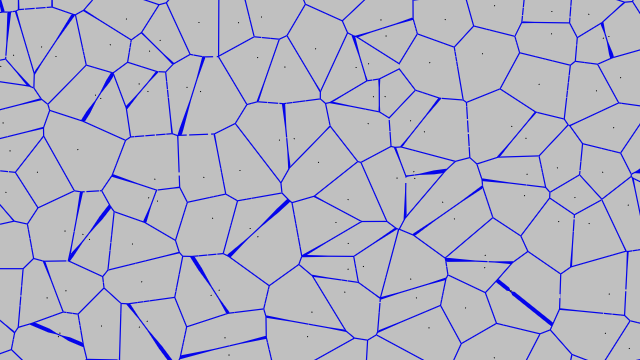
Give the GLSL for this pattern, as a Shadertoy shader.

```glsl
#define GRID 3.85          // seed tiles per canvas height
#define SEEDS_PER_TILE 4
#define MIN_HALF 0.0017    // thinnest half line width
#define MAX_HALF 0.0055    // thickest half line width
#define TOLERANCE 0.00185  // distance difference counted as an edge
#define LATTICE 432.0      // rows that break up shallow lines
#define DOT_RADIUS 0.0015
#define PAPER vec3(0.753)
#define LINE vec3(0.02, 0.02, 0.92)
#define DOT vec3(0.06)

vec2 hash2(vec2 p) {
    vec2 q = vec2(dot(p, vec2(127.1, 311.7)), dot(p, vec2(269.5, 183.3)));
    return fract(sin(q) * 43758.5453);
}

// Seed k of a tile, in canvas heights
vec2 seedPoint(vec2 tile, int k) {
    return (tile + hash2(tile + 17.3 * float(k) + 5.1)) / GRID;
}

// Ink of the edge between seeds a and b; it widens far from close pairs
float edgeInk(vec2 p, vec2 a, vec2 b, float px) {
    float gap = max(length(b - a), 1e-5);
    vec2 n = (b - a) / gap;
    float dist = dot(0.5 * (a + b) - p, n);
    if (dist > MAX_HALF + px) return 0.0;

    vec2 foot = p + n * dist;
    float reach = TOLERANCE * distance(foot, a) / gap;
    float halfWidth = clamp(reach, MIN_HALF, MAX_HALF);
    float ink = clamp((halfWidth - dist) / px + 0.5, 0.0, 1.0);

    // Dashes where a thin, nearly upright or level line slips between rows
    vec2 m = abs(n);
    float major = max(m.x, m.y);
    float slope = max(min(m.x, m.y) / major, 0.001);
    float row = (m.x > m.y ? foot.x : foot.y) * LATTICE;
    float off = abs(fract(row) - 0.5);
    float rowReach = reach * LATTICE / major;
    float solid = clamp(1.0 + (rowReach - off) / (slope * LATTICE * px), 0.0, 1.0);
    return ink * mix(solid, 1.0, smoothstep(0.3, 0.6, slope));
}

void mainImage(out vec4 fragColor, in vec2 fragCoord) {
    float px = 1.0 / iResolution.y;
    vec2 p = fragCoord * px;
    vec2 home = floor(p * GRID);

    // Nearest seed
    vec2 nearest = vec2(0.0);
    float nearDist = 1e5;
    for (int y = -1; y <= 1; y++)
    for (int x = -1; x <= 1; x++)
    for (int k = 0; k < SEEDS_PER_TILE; k++) {
        vec2 s = seedPoint(home + vec2(x, y), k);
        float d = distance(p, s);
        if (d < nearDist) {
            nearDist = d;
            nearest = s;
        }
    }

    // Strongest edge against all other seeds
    float ink = 0.0;
    for (int y = -1; y <= 1; y++)
    for (int x = -1; x <= 1; x++)
    for (int k = 0; k < SEEDS_PER_TILE; k++) {
        vec2 s = seedPoint(home + vec2(x, y), k);
        if (distance(s, nearest) > 1e-4) ink = max(ink, edgeInk(p, nearest, s, px));
    }

    // Paper, edges, seed dots
    vec3 color = mix(PAPER, LINE, ink);
    float dotInk = clamp((DOT_RADIUS - nearDist) / px + 0.5, 0.0, 1.0);
    fragColor = vec4(mix(color, DOT, dotInk), 1.0);
}
```
